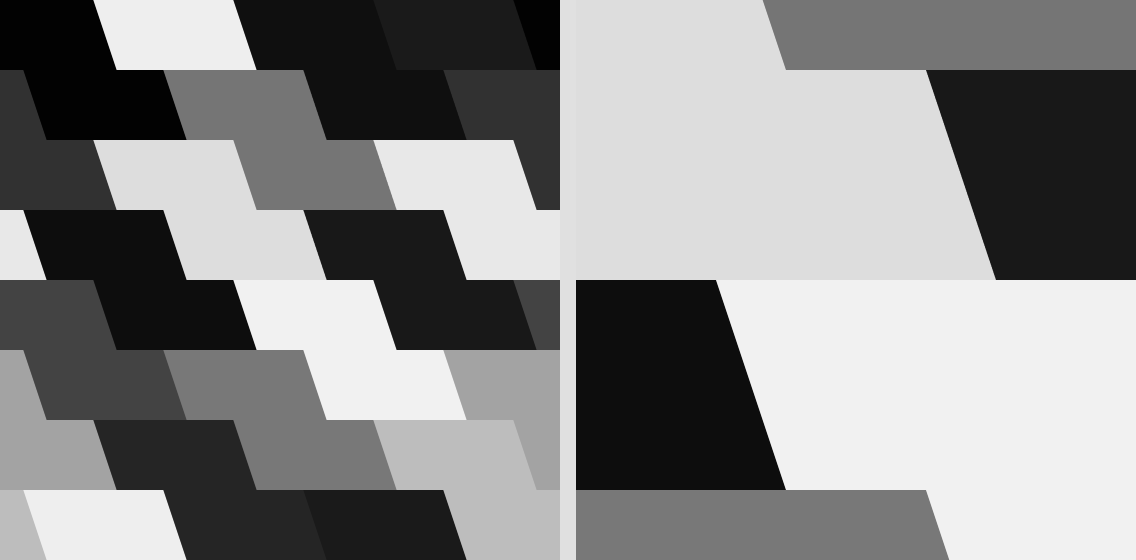
Left, the full canvas; right, a detail of the centre.
This pattern is drawn by a Shadertoy shader. Its source:

```glsl
// Interlocking two-step zigzag tiles in flat greys: eight rows, four slanted cells across.
// Each tile is a parallelogram plus a copy one row down, shifted by half a cell.
// The sheared rows are folded into tile ids, which pick a tone; the tones wrap on all sides.

// Two tiles begin in every row, listed from the top row down.
const float TONES[16] = float[16](
    0.059, 0.006,  0.459, 0.192,  0.867, 0.910,  0.051, 0.096,
    0.263, 0.945,  0.639, 0.470,  0.741, 0.145,  0.102, 0.933);

float tileTone(vec2 p) {
    // Rows run downwards; edges lean right by 1/24 of the canvas per row.
    float depth = 8.0 * (1.0 - p.y);
    float row = floor(depth);
    float lean = fract(depth) / 12.0;

    // A pair of cells spans half the canvas and steps left by a quarter pair per row.
    float pair = 2.0 * p.x - lean - 5.0 / 6.0 + 0.25 * row;

    // The right cell of a pair is the lower half of a tile begun one row above.
    float startRow = row - step(0.5, fract(pair));
    float column = mod(floor(pair), 2.0);
    return TONES[int(2.0 * mod(startRow, 8.0) + column)];
}

void mainImage(out vec4 fragColor, in vec2 fragCoord) {
    // Average a 4 by 4 grid of samples to smooth the edges.
    float tone = 0.0;
    for (int i = 0; i < 16; i++) {
        vec2 offset = (vec2(i % 4, i / 4) + 0.5) / 4.0 - 0.5;
        tone += tileTone((fragCoord + offset) / iResolution.y);
    }
    fragColor = vec4(vec3(tone / 16.0), 1.0);
}
```
